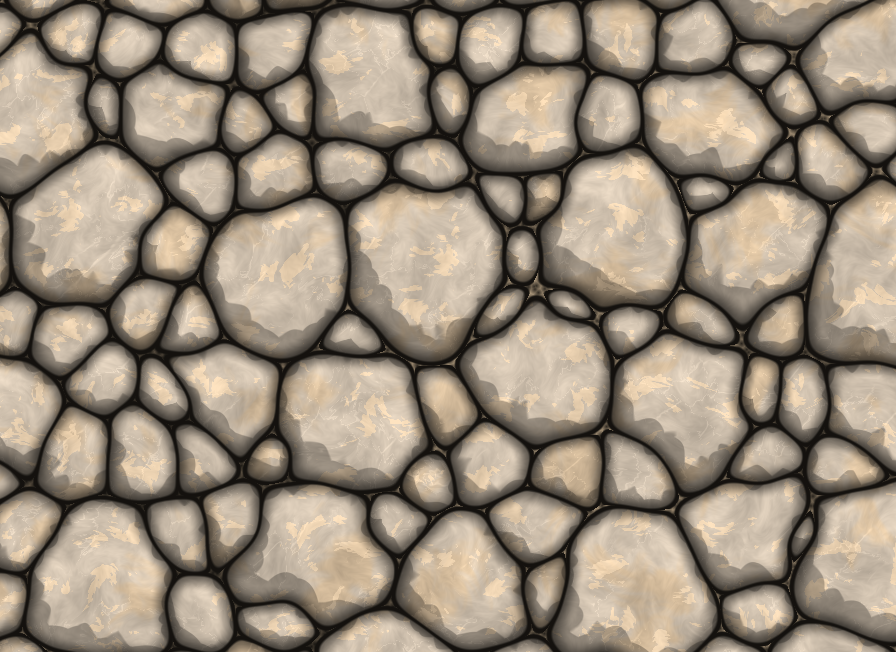
Give the GLSL for this texture, as a Shadertoy shader.

```glsl
// A dry wall of rounded beige fieldstones with small stones wedged in the gaps.
// Seeds of two sizes split the plane by distance minus radius; a smooth minimum
// rounds each stone, and cellular noise with layered sines paints its surface.

#define STONES_ACROSS 5.6
#define FILLER_PITCH 0.44
#define JITTER 0.55
#define BIG_RADII vec2(0.20, 0.47)
#define FILLER_RADII vec2(0.02, 0.10)
#define FILLER_MARGIN 0.06
#define JOINT_WIDTH 0.010
#define RIM_WIDTH 0.105
#define PATCH_SHADE 0.74
#define PALE_STONE vec3(0.87, 0.808, 0.73)
#define WARM_TINT vec3(1.03, 0.98, 0.90)
#define MORTAR_TINT vec3(0.98, 0.93, 0.84)

vec2 hash2(vec2 p) {
    vec3 q = fract(p.xyx * vec3(0.1031, 0.1030, 0.0973));
    q += dot(q, q.yzx + 33.33);
    return fract((q.xx + q.yz) * q.zy);
}

// Distances to the nearest and second nearest feature point.
vec2 cellular(vec2 p) {
    vec2 base = floor(p), nearest = vec2(9.0);
    for (int k = 0; k < 9; k++) {
        vec2 cell = base + vec2(k % 3 - 1, k / 3 - 1);
        float d = length(cell + hash2(cell) - p);
        nearest = d < nearest.x ? vec2(d, nearest.x) : vec2(nearest.x, min(nearest.y, d));
    }
    return nearest;
}

// Layered, rotated and bent sines, about -1 to 1.
float mottle(vec2 p) {
    float sum = 0.0, amp = 0.5;
    for (int i = 0; i < 6; i++) {
        p = mat2(0.8, -0.6, 0.6, 0.8) * p * 1.7 + 1.3;
        p += 0.4 * sin(p.yx * 1.1);
        sum += amp * sin(p.x + sin(p.y * 1.3)) * sin(p.y);
        amp *= 0.7;
    }
    return sum;
}

// Centre and radius of the stone seeded in a cell; odd rows are shifted.
vec3 seed(vec2 cell, float pitch, vec2 radii) {
    vec2 h = hash2(cell + 91.0 * pitch);
    vec2 centre = cell + 0.5 + JITTER * (h - 0.5);
    centre.x += 0.5 * mod(cell.y, 2.0) - 0.25;
    return vec3(centre * pitch, mix(radii.x, radii.y, fract(7.3 * (h.x + h.y))));
}

// Distance to the rounded stone edge; also returns the stone that owns p.
float stoneEdge(vec2 p, out vec3 stone) {
    vec3 stones[50];
    int count = 25;
    for (int k = 0; k < 25; k++)
        stones[k] = seed(floor(p) + vec2(k % 5 - 2, k / 5 - 2), 1.0, BIG_RADII);

    // Fillers stay only where no big stone lies.
    for (int k = 0; k < 25; k++) {
        vec2 cell = floor(p / FILLER_PITCH) + vec2(k % 5 - 2, k / 5 - 2);
        vec3 filler = seed(cell, FILLER_PITCH, FILLER_RADII);
        float room = 9.0;
        for (int b = 0; b < 25; b++)
            room = min(room, length(filler.xy - stones[b].xy) - stones[b].z);
        if (room > FILLER_MARGIN) stones[count++] = filler;
    }

    int owner = 0;
    float nearest = 9.0;
    for (int i = 0; i < count; i++) {
        float d = length(p - stones[i].xy) - stones[i].z;
        if (d < nearest) { nearest = d; owner = i; }
    }
    stone = stones[owner];

    // Exponential smooth minimum over the borders with all neighbours.
    float rounding = 0.024 + 0.045 * stone.z, sum = 1e-9;
    vec2 outward = (p - stone.xy) / max(length(p - stone.xy), 1e-4);
    for (int i = 0; i < count; i++) {
        if (i == owner) continue;
        vec2 away = p - stones[i].xy;
        float d = max(length(away), 1e-4);
        float border = (d - stones[i].z - nearest) / max(length(away / d - outward), 0.4);
        sum += exp(-border / rounding);
    }
    return -rounding * log(sum);
}

void mainImage(out vec4 fragColor, in vec2 fragCoord) {
    vec2 p = fragCoord / iResolution.x * STONES_ACROSS + 3.0;
    vec2 bent = p + 0.028 * sin(p.yx * 4.1 + vec2(0.0, 2.0)) + 0.006 * sin(p.yx * 17.0 + p * 5.0);
    vec3 stone;
    float edge = stoneEdge(bent, stone);

    // Marbled face: soft clouds, crisp pale flakes and thin veins.
    vec2 q = bent + 20.0 * hash2(stone.xy * 97.0);
    float cloud = mottle(q * 5.0);
    float flake = smoothstep(0.36, 0.44, mottle(q * vec2(5.0, 6.5) + 31.0));
    vec2 veins = cellular(q * 4.5 + 0.5 * cloud);
    float vein = (1.0 - smoothstep(0.0, 0.07, veins.y - veins.x)) * smoothstep(-0.2, 0.3, mottle(q * 2.5 + 7.0));
    float tone = 0.925 + 0.12 * cloud + 0.11 * flake + 0.08 * vein;

    // Rounded rim and a scalloped shadow on the lower left.
    vec2 fromCentre = bent - stone.xy;
    float side = dot(fromCentre / max(length(fromCentre), 1e-4), vec2(-0.5, -0.86));
    float reach = (0.04 + 0.17 * max(side, 0.0)) * (0.5 + 1.2 * stone.z);
    float bumps = 0.11 * cellular(p * 7.0).x - 0.03;
    float scallop = smoothstep(-0.008, 0.008, reach - edge - bumps);
    tone *= mix(1.0, PATCH_SHADE, scallop) * (1.0 - 0.12 * dot(fromCentre, vec2(-0.3, -0.9)));
    tone *= mix(0.43, 1.0, smoothstep(-0.01, RIM_WIDTH, edge));
    float warmth = max(0.8 * flake, smoothstep(0.1, 0.7, mottle(q * 2.0 + 50.0)));
    vec3 face = PALE_STONE * min(tone, 1.12) * mix(vec3(1.0), WARM_TINT, warmth);

    // Gritty mortar in the corners, black lines along the joints.
    float grit = 0.45 + 1.1 * cellular(p * 26.0).x;
    float dusty = 0.40 + 0.13 * sin(p.x * 1.1 + sin(p.y * 1.7));
    float depth = smoothstep(0.009, 0.021, -edge);
    vec3 mortar = PALE_STONE * MORTAR_TINT * mix(0.09, dusty * grit, depth);

    float cover = smoothstep(JOINT_WIDTH - 0.008, JOINT_WIDTH + 0.008, edge);
    fragColor = vec4(mix(mortar, face, cover), 1.0);
}
```
